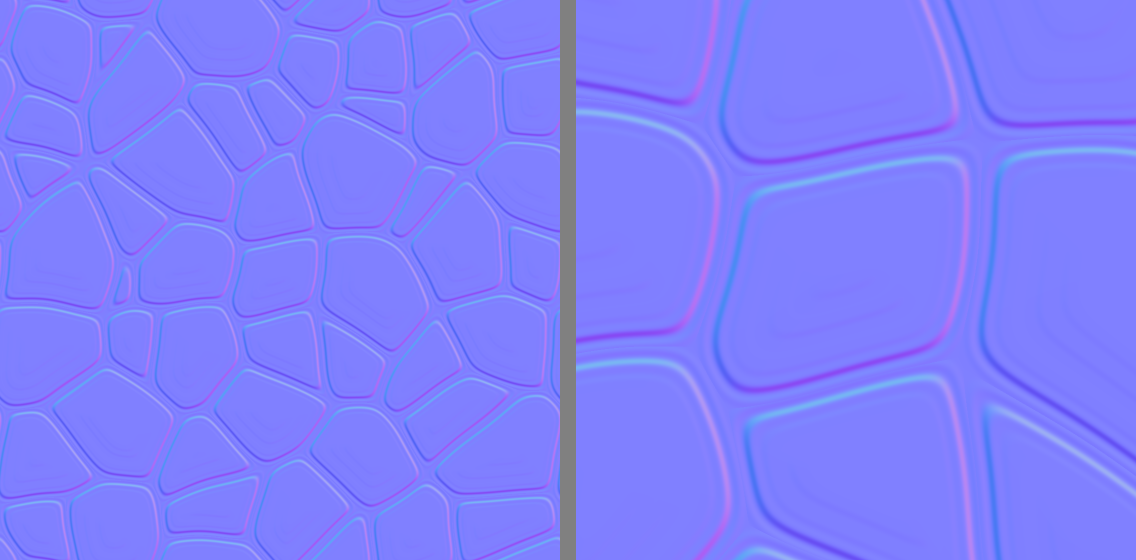
Left: the whole. Right: its middle third, enlarged.
Write a Shadertoy shader that draws this texture map.

```glsl
// Tangent-space normal map of irregular rounded paving stones, tiling on the canvas.
#define GRID 7.0            // seed cells per side
#define JITTER 0.86         // seed scatter inside a cell
#define SIZE_SPREAD 0.50    // difference between small and large stones
#define ROUNDING 0.0062     // softness of stone corners
#define GAP 0.0078          // half width of the joints
#define RIM_WIDTH 0.0014    // thickness of the bevel
#define RIM_SLOPE 0.47      // steepness of the bevel
#define FAINT_SLOPE 0.06    // steepness of secondary ridges
#define WARP 0.0035         // bend of the stone sides
#define TAU 6.2831853

vec3 hash3(vec2 p) {
    vec3 q = fract(p.xyx * vec3(0.1031, 0.1030, 0.0973) + 0.37);
    q += dot(q, q.yxz + 33.33);
    return fract((q.xxy + q.yzz) * q.zyx);
}

// Seed position in xy and power weight in z, repeating every GRID cells
vec3 seed(vec2 cell) {
    vec3 h = hash3(mod(cell, GRID) + 5.0);
    return vec3(cell + 0.5 + JITTER * (h.xy - 0.5), SIZE_SPREAD * h.z);
}

float ridge(float x, float width) {
    x /= width;
    return exp(-0.5 * x * x);
}

// Rounded distance to the joint in x, outward direction in yz, stone random in w
vec4 stone(vec2 uv) {
    vec2 p = uv * GRID;
    vec2 base = floor(p), homeCell = base;
    vec3 home = vec3(0.0);
    float nearest = 1e5;
    for (int y = -2; y <= 2; y++)
    for (int x = -2; x <= 2; x++) {
        vec2 cell = base + vec2(x, y);
        vec3 s = seed(cell);
        vec2 r = s.xy - p;
        float power = dot(r, r) - s.z;
        if (power < nearest) { nearest = power; home = s; homeCell = cell; }
    }

    // Soft minimum over all straight borders of the winning cell
    float total = 0.0;
    vec2 outward = vec2(0.0);
    for (int y = -2; y <= 2; y++)
    for (int x = -2; x <= 2; x++) {
        if (x == 0 && y == 0) continue;
        vec3 s = seed(homeCell + vec2(x, y));
        vec2 r = s.xy - p, apart = s.xy - home.xy;
        float span = length(apart);
        float border = (dot(r, r) - s.z - nearest) / (2.0 * span * GRID);
        float share = exp(-border / ROUNDING);
        total += share;
        outward += share * apart / span;
    }
    float rnd = hash3(mod(homeCell, GRID) + 31.0).x;
    return vec4(-ROUNDING * log(total), outward / total, rnd);
}

vec3 surfaceNormal(vec2 uv) {
    // Gentle periodic bend so that sides are not ruler straight
    uv += WARP * sin(TAU * (uv.yx * vec2(3.0, 4.0) + vec2(0.1, 0.4)));
    uv += 0.4 * WARP * sin(TAU * (uv.yx * vec2(8.0, 7.0) + vec2(0.7, 0.2)));

    vec4 s = stone(uv);
    vec2 outward = s.yz;
    float gap = GAP * mix(0.85, 1.2, s.w);
    float depth = s.x - gap;

    // Bevel, a counter slope at its foot, then faint ledges on either side
    float slope = RIM_SLOPE * ridge(depth, RIM_WIDTH);
    slope -= 1.4 * FAINT_SLOPE * ridge(depth + 0.0048, 0.0013);
    slope += FAINT_SLOPE * ridge(depth + 0.0085, 0.0013);
    slope -= 0.4 * FAINT_SLOPE * ridge(depth - 0.0050, 0.0014);
    slope += 0.9 * FAINT_SLOPE * ridge(depth - 0.0090, 0.0014);

    // Shallow worn steps on the lower part of each face
    float lower = smoothstep(0.0, 0.6, dot(outward, vec2(-0.35, -0.93)));
    float worn = ridge(depth - mix(0.022, 0.034, s.w), 0.0015);
    worn += 0.8 * ridge(depth - mix(0.052, 0.042, s.w), 0.0016);
    slope += 0.9 * FAINT_SLOPE * lower * worn;

    return normalize(vec3(outward * slope, 1.0));
}

void mainImage(out vec4 fragColor, in vec2 fragCoord) {
    // Four samples per pixel keep the thin bevels smooth
    vec3 normal = vec3(0.0);
    for (int i = 0; i < 4; i++) {
        vec2 offset = 0.5 * vec2(i % 2, i / 2) - 0.25;
        normal += surfaceNormal((fragCoord + offset) / iResolution.xy);
    }
    fragColor = vec4(0.5 + 0.125 * normal, 1.0);
}
```
